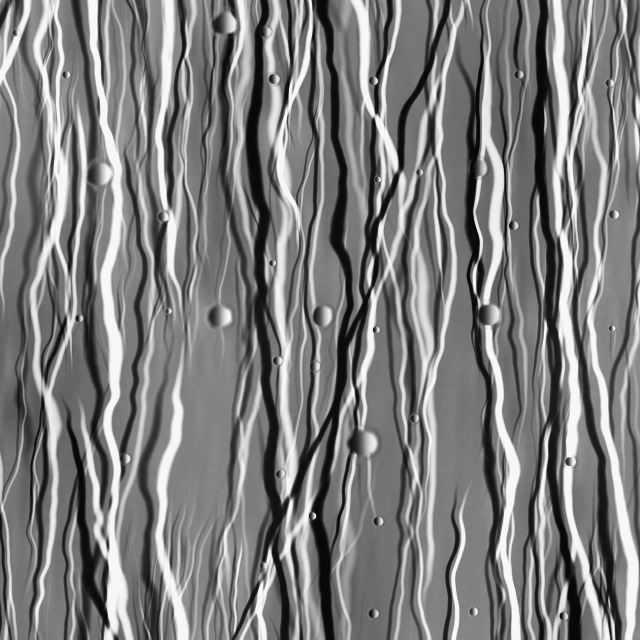
This texture is drawn by a WebGL 2 fragment shader. Its source:

```glsl
#version 300 es
precision highp float;

uniform vec2 u_resolution;
out vec4 fragColor;

const float PLAIN_TONE = 0.47;    // flat ground
const float LIT_GAIN = 0.53;      // walls facing the light
const float SHADE_GAIN = 0.42;    // walls facing away
const float CONTRAST = 1.45;
const float WARP = 0.030;         // shared bending of all faults
const float JITTER = 0.0050;      // ragged edges of the walls
const float STREAKS = 0.20;       // faint relief of the plains
const float BLOCK_TILT = 0.17;    // broad shading of tilted blocks
const float GRAIN = 0.02;

float hash(vec2 p) {
    return fract(sin(dot(p, vec2(127.1, 311.7))) * 43758.5453);
}

float noise(vec2 p) {
    vec2 i = floor(p), f = fract(p);
    f = f * f * (3.0 - 2.0 * f);
    return mix(mix(hash(i), hash(i + vec2(1, 0)), f.x),
               mix(hash(i + vec2(0, 1)), hash(i + vec2(1, 1)), f.x), f.y);
}

// Smooth noise along one line; each row is independent
float lineNoise(float t, float row) {
    float i = floor(t), f = fract(t);
    f = f * f * (3.0 - 2.0 * f);
    return mix(hash(vec2(i, row)), hash(vec2(i + 1.0, row)), f);
}

float wallBump(float t) {
    float b = max(0.0, 1.0 - t * t);
    return b * b;
}

// Slope of a set of wandering troughs: shaded left wall, lit right wall
float troughs(vec2 p, float cells, float lean, float wall, float gap,
              float strength, float presence, float seed) {
    float u = (p.x - lean * (p.y - 0.5)) * cells;
    float bendRate = 2.5 + cells * 0.16;
    float bend = min(0.75, 0.042 * cells);
    float slope = 0.0;
    for (int k = -1; k <= 1; k++) {
        float id = floor(u) + float(k);
        float row = id + seed * 61.0;
        float wander = bend * (lineNoise(p.y * bendRate, row + 0.13) - 0.5)
                     + bend * 0.35 * (lineNoise(p.y * bendRate * 3.7, row + 0.29) - 0.5);
        float center = id + 0.5 + 0.7 * (hash(vec2(row, 4.7)) - 0.5) + wander;
        float x = (u - center) / cells;
        float leftEdge = (lineNoise(p.y * 42.0, row + 0.41) - 0.5) * JITTER;
        float rightEdge = (lineNoise(p.y * 42.0, row + 0.87) - 0.5) * JITTER;

        // Troughs swell, narrow and pinch out along their length
        float swell = lineNoise(p.y * 11.0, row + 0.57);
        float width = gap * (0.35 + 1.4 * swell * swell) + wall * 0.5;
        float cut = 1.0 - presence;
        float reach = smoothstep(cut - 0.12, cut + 0.12,
            lineNoise(p.y * (1.4 + cells * 0.08) + hash(vec2(row, 9.1)), row + 0.73));
        float size = wall * mix(0.5, 1.0, reach) * (0.6 + 0.7 * swell);

        // Unequal walls, some nearly absent
        float lit = mix(0.15, 1.35, hash(vec2(row, 1.3)));
        float shaded = mix(0.15, 1.35, hash(vec2(row, 2.9)));
        slope += strength * reach * (lit * wallBump((x - width + rightEdge) / size)
                                   - shaded * wallBump((x + width + leftEdge) / size));
    }
    return slope;
}

// Round pits: x is the slope, y the cover over older ground
vec2 pits(vec2 p, float cells, float radius, float chance, float seed) {
    vec2 id = floor(p * cells);
    vec2 key = id + seed * 17.0;
    float r = radius * mix(0.5, 1.0, hash(key + 3.1));
    vec2 spot = mix(vec2(0.3), vec2(0.7), vec2(hash(key + 5.3), hash(key + 8.9)));
    vec2 q = (p - (id + spot) / cells) / r;
    float d = length(q) + 0.25 * (noise(p * 90.0) - 0.5);
    float present = step(hash(key), chance);
    float bowl = 1.0 - smoothstep(0.7, 1.15, d);
    float rim = smoothstep(0.9, 1.1, d) * (1.0 - smoothstep(1.1, 1.5, d));
    return present * vec2(1.4 * q.x * bowl - 0.25 * q.x * rim, max(bowl, 0.5 * rim));
}

void main() {
    vec2 p = gl_FragCoord.xy / u_resolution.y;
    vec2 g = p;
    g.x += WARP * (noise(p * vec2(3.0, 2.2) + 7.0) - 0.5);
    g.x += 0.004 * (noise(p * vec2(20.0, 14.0)) - 0.5);

    // Deep troughs, oblique chains, then finer fractures
    float slope = troughs(g, 10.0, -0.04, 0.0105, 0.011, 1.7, 0.74, 1.0);
    slope += troughs(g, 4.0, -0.24, 0.0095, 0.011, 1.5, 0.36, 2.0);
    slope += troughs(g, 5.0, 0.30, 0.0070, 0.011, 1.2, 0.36, 3.0);
    slope += troughs(g, 17.0, 0.05, 0.0058, 0.005, 1.25, 0.58, 4.0);
    slope += troughs(g, 14.0, -0.09, 0.0050, 0.005, 1.1, 0.44, 5.0);
    float broken = smoothstep(0.3, 0.65, noise(p * vec2(6.0, 3.0) + 31.0));
    slope += broken * troughs(g, 34.0, 0.02, 0.0040, 0.003, 0.65, 0.48, 6.0);
    slope += broken * troughs(g, 28.0, 0.13, 0.0036, 0.003, 0.5, 0.38, 7.0);

    // Faint streaks on the plains
    slope += STREAKS * (noise(g * vec2(70.0, 14.0)) - 0.5) * (0.3 + 0.7 * broken);

    // Craters, small to large
    vec2 pit = pits(p, 13.0, 0.0090, 0.16, 1.0);
    slope = mix(slope, pit.x, pit.y);
    pit = pits(p + 0.37, 5.0, 0.024, 0.13, 2.0);
    slope = mix(slope, pit.x, pit.y);

    // Light from the left
    float relief = tanh(CONTRAST * slope);
    float tone = PLAIN_TONE + relief * (relief > 0.0 ? LIT_GAIN : SHADE_GAIN);
    tone += BLOCK_TILT * (noise(g * vec2(9.0, 2.5) + 13.0) - 0.5);
    tone += GRAIN * (noise(p * 190.0) - 0.5);
    fragColor = vec4(vec3(clamp(tone, 0.03, 0.97)), 1.0);
}
```
